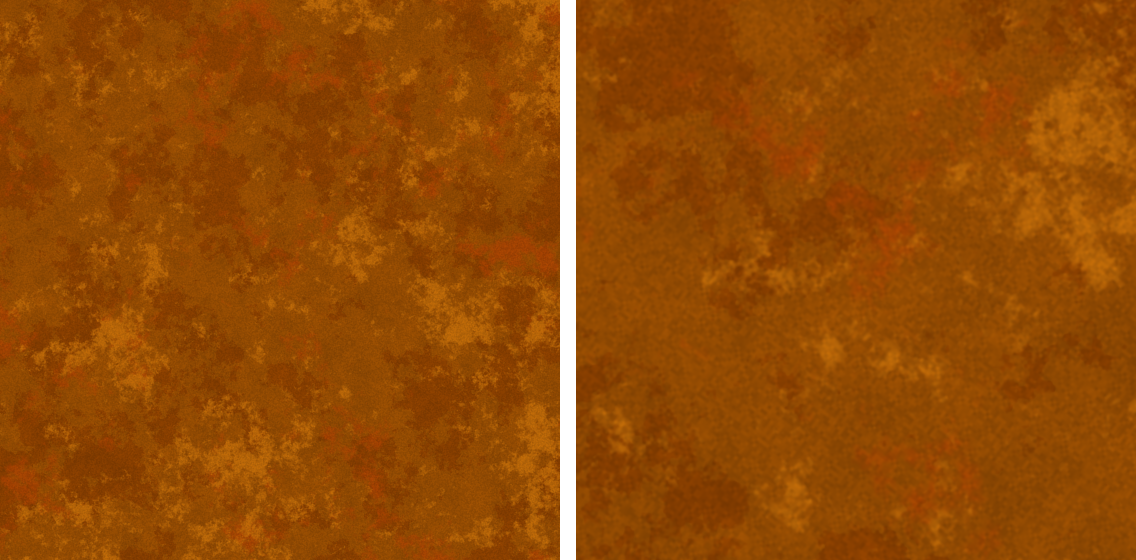
Left, the full canvas; right, a detail of the centre.
Write a Shadertoy shader that draws this texture.

```glsl
// Palette
const vec3 DARK_RUST = vec3(0.522, 0.240, 0.000);
const vec3 BROWN     = vec3(0.566, 0.288, 0.009);
const vec3 AMBER     = vec3(0.740, 0.415, 0.035);
const vec3 RED_RUST  = vec3(0.655, 0.250, 0.006);

// Feature sizes, in cells per canvas
const float PATCH_SCALE = 13.0;
const float CLOUD_SCALE = 5.0;
const float FLECK_SCALE = 22.0;
const float RED_SCALE   = 9.0;
const float GRAIN_SCALE = 470.0;

// Roughness and strengths
const float PATCH_GAIN  = 0.74;
const float CLOUD_GAIN  = 0.55;
const float FLECK_GAIN  = 0.86;
const float RED_GAIN    = 0.74;
const float CLOUD_AMOUNT = 0.50;
const float FLECK_AMOUNT = 0.95;
const float RED_AMOUNT  = 0.75;
const float TONE_AMOUNT = 0.20;
const float GRAIN_AMOUNT = 0.15;

const mat2 OCTAVE_TURN = mat2(0.8, 0.6, -0.6, 0.8);

float hash(vec2 cell) {
    uvec2 q = uvec2(ivec2(cell)) * uvec2(1597334u, 3812015u);
    uint n = (q.x ^ q.y) * 747796u + 289133u;
    n = ((n >> 15u) ^ n) * 668265u;
    n = ((n >> 13u) ^ n) * 374761u;
    n = (n >> 16u) ^ n;
    return float(n & 65535u) / 65535.0;
}

float noise(vec2 p) {
    vec2 cell = floor(p);
    vec2 f = fract(p);
    f = f * f * (3.0 - 2.0 * f);
    float low  = mix(hash(cell), hash(cell + vec2(1, 0)), f.x);
    float high = mix(hash(cell + vec2(0, 1)), hash(cell + vec2(1, 1)), f.x);
    return mix(low, high, f.y);
}

// Signed noise sum; octaves are turned to hide the lattice
float fbm(vec2 p, float gain, int octaves) {
    float sum = 0.0, total = 0.0, weight = 1.0;
    for (int i = 0; i < octaves; i++) {
        sum += weight * noise(p);
        total += weight;
        weight *= gain;
        p = OCTAVE_TURN * p * 2.03 + 17.3;
    }
    return sum / total - 0.5;
}

void mainImage(out vec4 fragColor, in vec2 fragCoord) {
    vec2 uv = fragCoord / iResolution.y;

    // Clouds steer where the surface is worn or dark
    float cloud = fbm(uv * CLOUD_SCALE + 207.0, CLOUD_GAIN, 4);

    // Brown blotches with ragged edges over dark rust
    float blotch = fbm(uv * PATCH_SCALE + 31.0, PATCH_GAIN, 6) + 0.25 * cloud;
    vec3 color = mix(DARK_RUST, BROWN, smoothstep(-0.075, 0.0, blotch));

    // Soft tonal drift inside the blotches
    float tone = fbm(uv * PATCH_SCALE * 2.0 + 73.0, PATCH_GAIN, 5);
    color *= 1.0 + TONE_AMOUNT * tone;

    // Reddish stains
    float stain = fbm(uv * RED_SCALE + 112.0, RED_GAIN, 6);
    color = mix(color, RED_RUST, RED_AMOUNT * smoothstep(0.05, 0.23, stain));

    // Crumbly amber flecks gathered in the clouds
    float fleck = fbm(uv * FLECK_SCALE + 307.0, FLECK_GAIN, 5);
    float glow = CLOUD_AMOUNT * cloud + FLECK_AMOUNT * fleck + 0.2 * blotch;
    color = mix(color, AMBER, 0.85 * smoothstep(0.03, 0.27, glow));

    // Fine grain
    float grain = noise(OCTAVE_TURN * uv * GRAIN_SCALE + 500.0) - 0.5;
    color *= 1.0 + GRAIN_AMOUNT * grain;

    fragColor = vec4(clamp(color, 0.0, 1.0), 1.0);
}
```
